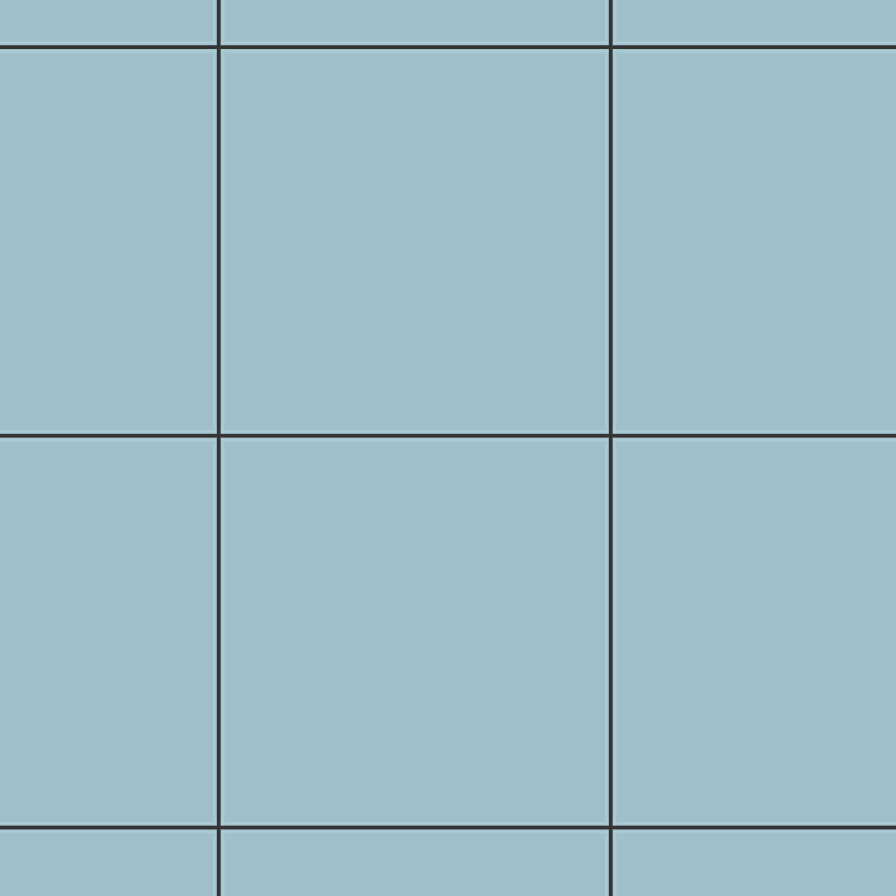
Write a WebGL 2 fragment shader that draws this pattern.

```glsl
#version 300 es
precision highp float;
// Pale blue square tiles parted by thin charcoal joints.
// Each axis measures the distance to its nearest joint; the joint is a soft
// dark band, flanked by a faint pale fringe.

uniform vec2 u_resolution;
out vec4 fragColor;

// Layout, in fractions of the canvas
const vec2 TILE_PITCH = vec2(0.4375, 0.4355);
const vec2 FIRST_JOINT = vec2(0.2441, 0.0764);
const vec2 ODD_JOINT_SHIFT = vec2(0.0, 0.0018);  // slightly uneven rows
const float JOINT_WIDTH = 0.0042;
const float FRINGE_OFFSET = 0.0048;
const float FRINGE_SPREAD = 0.0015;
const float FRINGE_STRENGTH = 0.7;

// Colours
const vec3 TILE_COLOR = vec3(0.624, 0.749, 0.788);
const vec3 FRINGE_COLOR = vec3(0.69, 0.83, 0.87);
const vec3 JOINT_COLOR = vec3(0.20, 0.20, 0.20);

// Distance to the nearest vertical joint (x) and horizontal joint (y)
vec2 jointDistance(vec2 p) {
    vec2 index = floor((p - FIRST_JOINT) / TILE_PITCH + 0.5);
    vec2 center = FIRST_JOINT + index * TILE_PITCH
                + mod(index, 2.0) * ODD_JOINT_SHIFT;
    return abs(p - center);
}

void main() {
    vec2 pixel = 1.0 / u_resolution;
    vec2 dist = jointDistance(gl_FragCoord.xy * pixel);

    // Pale fringe on both sides of each joint
    vec2 offset = (dist - FRINGE_OFFSET) / FRINGE_SPREAD;
    vec2 fringe = exp(-offset * offset);
    vec3 color = mix(TILE_COLOR, FRINGE_COLOR,
                     FRINGE_STRENGTH * max(fringe.x, fringe.y));

    // Dark joint, covered by the share of the pixel it fills
    vec2 joint = clamp((0.5 * JOINT_WIDTH - dist) / pixel + 0.5, 0.0, 1.0);
    color = mix(color, JOINT_COLOR, max(joint.x, joint.y));

    fragColor = vec4(color, 1.0);
}
```
